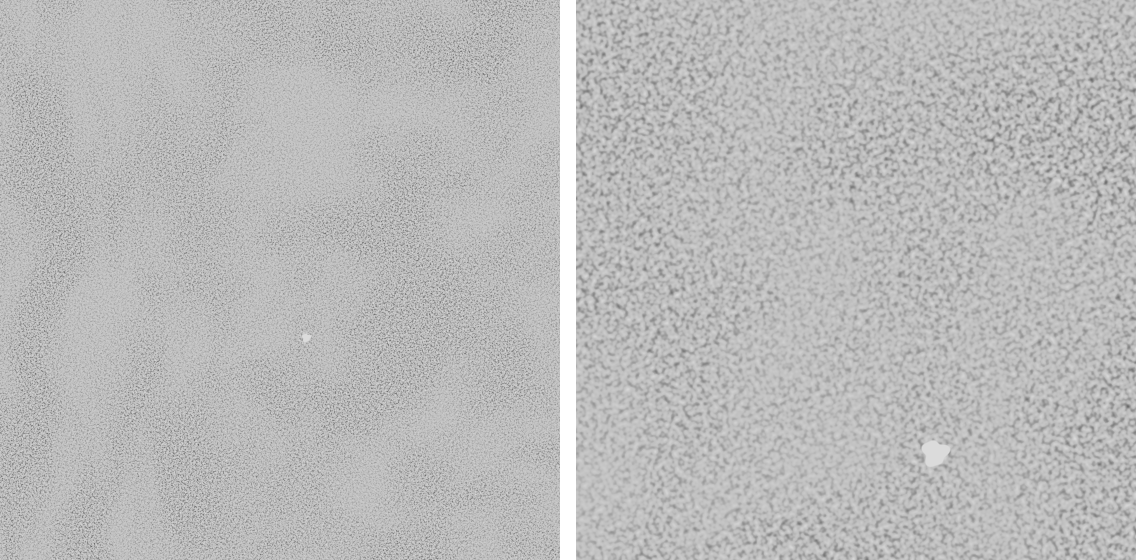
Left: the whole. Right: its middle third, enlarged.
This texture is drawn by a WebGL 1 fragment shader. Its source:

```glsl
precision highp float;
// Fine grey mineral grain on a worn, cloudy plaster-like surface.
// Fractal gradient noise sets the worn patches; they steer the strength of
// a fine two-layer grain. A pale chip and a faint scratch lie on top.

uniform vec2 u_resolution;

vec2 randomDirection(vec2 cell) {
  vec3 h = fract(cell.xyx * vec3(0.1031, 0.1030, 0.0973));
  h += dot(h, h.yzx + 33.33);
  float angle = 6.2832 * fract((h.x + h.y) * h.z);
  return vec2(cos(angle), sin(angle));
}

float gradientNoise(vec2 p) {
  vec2 i = floor(p), f = p - i;
  vec2 w = f * f * f * (f * (f * 6.0 - 15.0) + 10.0);
  vec2 e = vec2(1.0, 0.0);
  float low = mix(dot(randomDirection(i), f),
                  dot(randomDirection(i + e.xy), f - e.xy), w.x);
  float high = mix(dot(randomDirection(i + e.yx), f - e.yx),
                   dot(randomDirection(i + e.xx), f - e.xx), w.x);
  return mix(low, high, w.y);
}

mat2 rotation(float a) {
  return mat2(cos(a), sin(a), -sin(a), cos(a));
}

float fractalNoise(vec2 p) {
  float sum = 0.0, weight = 1.0;
  for (int octave = 0; octave < 5; octave++) {
    sum += weight * gradientNoise(p);
    p = rotation(0.5) * p * 2.03 + 17.3;
    weight *= 0.55;
  }
  return sum;
}

// 0 on smooth pale areas, 1 on rough dark ones
float roughness(vec2 uv) {
  vec2 warp = 0.06 * vec2(gradientNoise(uv * 5.0 + 40.0), gradientNoise(uv * 5.0 + 70.0));
  vec2 p = uv + warp;
  float streaks = fractalNoise(p * vec2(9.0, 2.6) + 11.0);
  float clouds = fractalNoise(rotation(-0.6) * p * vec2(4.0, 5.0) + 25.0);
  float field = mix(streaks, clouds, smoothstep(0.2, 0.55, uv.x));
  return smoothstep(-0.5, 0.5, field);
}

float grain(vec2 uv) {
  return 1.1 * (gradientNoise(rotation(0.6) * uv * 263.0 + 300.0)
              + gradientNoise(rotation(1.1) * uv * 407.0 + 700.0));
}

// Small rounded chip with an uneven outline
float chip(vec2 uv, float pixel) {
  vec2 d = uv - vec2(0.547, 0.397);
  float a = atan(d.y, d.x);
  float radius = 0.0075 + 0.0012 * sin(3.0 * a + 0.8) + 0.0007 * sin(5.0 * a);
  return 1.0 - smoothstep(-pixel, pixel, length(d) - radius);
}

// Thin, broken, sloping line near the upper right corner
float scratch(vec2 uv, float pixel) {
  float line = 0.972 - 0.2 * (uv.x - 0.85) + 0.004 * gradientNoise(uv * 30.0);
  float cover = 1.0 - smoothstep(0.0005, 0.0005 + 1.5 * pixel, abs(uv.y - line));
  float broken = smoothstep(-0.2, 0.3, gradientNoise(uv * 45.0 + 9.0));
  return cover * broken * smoothstep(0.83, 0.88, uv.x);
}

void main() {
  float side = min(u_resolution.x, u_resolution.y);
  vec2 uv = gl_FragCoord.xy / side;
  float pixel = 1.0 / side;

  // Dark grains bite deeper than pale ones
  float rough = roughness(uv);
  float g = grain(uv);
  float relief = min(g, 0.0) + 0.4 * max(g, 0.0);
  float tone = mix(0.757, 0.73, rough) + mix(0.11, 0.28, rough) * relief;

  tone = mix(tone, 0.80, 0.7 * scratch(uv, pixel));
  tone = mix(tone, 0.86, chip(uv, pixel));
  gl_FragColor = vec4(vec3(tone), 1.0);
}
```
